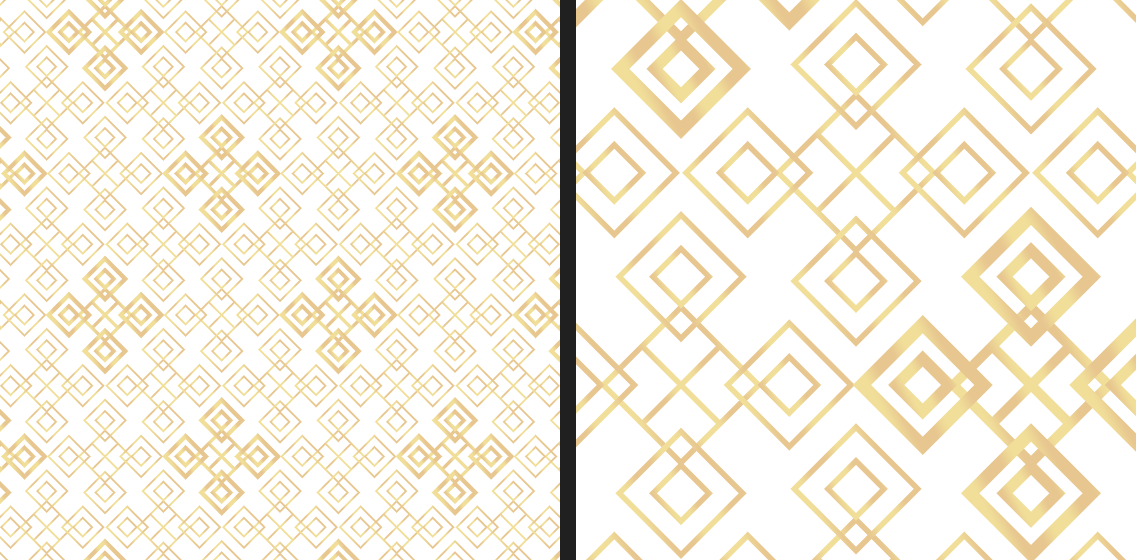
Left: the whole. Right: its middle third, enlarged.
Give the GLSL for this pattern, as a Shadertoy shader.

```glsl
// Gold lattice of four-leaf diamond motifs on white, in staggered rows.
// Every second motif of every second row is bold. Each motif is a union of
// diamond outlines and a cross, tinted by a banded metallic gradient.

const float CANVAS = 76.8;             // canvas height in pattern units
const vec2 SPACING = vec2(16.0, 9.7);  // between motifs in a row, between rows
const vec2 ORIGIN = vec2(14.4, 33.6);  // centre of one bold motif
const float LEAF_OFFSET = 4.95;        // motif centre to leaf centre
const float HUB_RADIUS = 3.55;         // central diamond

const vec3 PAPER = vec3(1.0);
const vec3 TAN_GOLD = vec3(0.905, 0.775, 0.56);
const vec3 PALE_GOLD = vec3(0.945, 0.875, 0.60);

// Diamond "radius" of a point: constant along diamond outlines.
float diamond(vec2 p) {
    return abs(p.x) + abs(p.y);
}

// Signed distance to a diamond outline; sizes are measured along the axes.
float diamondRing(vec2 p, float radius, float halfWidth) {
    return (abs(diamond(p) - radius) - halfWidth) * 0.70711;
}

// Signed distance to a diagonal cross clipped by a diamond.
float diagonalCross(vec2 p, float radius, float halfWidth) {
    float arms = abs(abs(p.x) - abs(p.y)) - halfWidth;
    return max(arms, diamond(p) - radius) * 0.70711;
}

// Metallic bands running across a shape.
vec3 goldSheen(vec2 p, float phase) {
    float band = 0.5 + 0.5 * sin(dot(p, vec2(1.75, 0.95)) + phase);
    return mix(TAN_GOLD, PALE_GOLD, smoothstep(0.05, 0.95, band));
}

vec3 paint(vec3 under, vec3 ink, float dist, float pixel) {
    return mix(under, ink, 1.0 - smoothstep(-0.6 * pixel, 0.6 * pixel, dist));
}

// One motif: hub diamond with cross, then the nearest of its four leaves.
vec3 paintMotif(vec3 color, vec2 p, float bold, float pixel) {
    float hubWidth = mix(0.18, 0.32, bold);
    float hub = min(diamondRing(p, HUB_RADIUS, hubWidth),
                    diagonalCross(p, HUB_RADIUS, hubWidth));
    color = paint(color, goldSheen(p, 1.2), hub, pixel);

    vec2 axis = abs(p.x) > abs(p.y) ? vec2(sign(p.x), 0.0)
                                    : vec2(0.0, sign(p.y));
    vec2 leaf = p - axis * LEAF_OFFSET;
    float outer = diamondRing(leaf, mix(2.82, 2.78, bold), mix(0.18, 0.42, bold));
    float inner = diamondRing(leaf, mix(1.28, 1.21, bold), mix(0.18, 0.37, bold));
    color = paint(color, goldSheen(leaf, 0.4), outer, pixel);
    return paint(color, goldSheen(leaf * 1.4, 2.6), inner, pixel);
}

void mainImage(out vec4 fragColor, in vec2 fragCoord) {
    float pixel = CANVAS / iResolution.y;
    vec2 p = fragCoord * pixel - ORIGIN;
    vec3 color = PAPER;

    // Two rows and two columns of motifs can reach any point.
    for (int j = 0; j < 2; j++) {
        float row = floor(p.y / SPACING.y) + float(j);
        float stagger = 0.5 * mod(row, 2.0);
        for (int i = 0; i < 2; i++) {
            float column = floor(p.x / SPACING.x - stagger) + float(i);
            vec2 center = vec2(column + stagger, row) * SPACING;
            bool isBold = mod(row, 2.0) < 0.5 && mod(column + 0.5 * row, 2.0) < 0.5;
            color = paintMotif(color, p - center, isBold ? 1.0 : 0.0, pixel);
        }
    }
    fragColor = vec4(color, 1.0);
}
```
